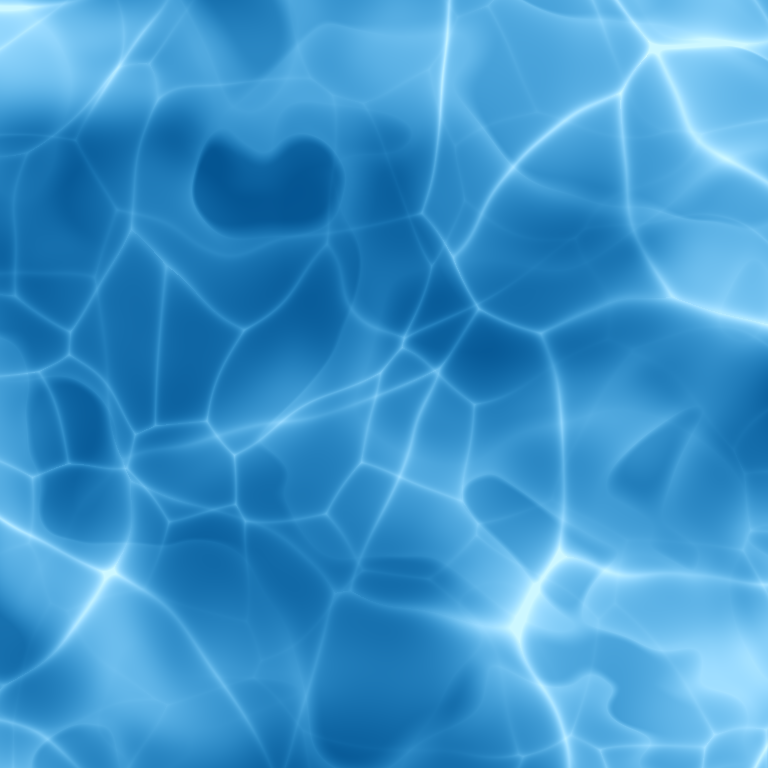
Reproduce this texture procedurally as a Shadertoy shader.

```glsl
// Sunlit pool water: a web of thin caustic filaments over soft blue depths.
// Warped cell borders give the filaments, noise contours give folded veils
// of light, and one tone value is turned into colour by a smooth blue ramp.

#define DEPTH_SCALE 3.9     // soft clouds across the canvas
#define DEPTH_CONTRAST 0.62
#define DEPTH_OFFSET -0.142
#define WEB_SCALE 3.6       // main filament cells across the canvas
#define WEB_LIGHT 0.36
#define FINE_SCALE 6.3      // faint filament cells
#define FINE_LIGHT 0.17
#define GLOW 0.21           // halo strength beside each filament
#define VEIL_SCALE 4.0
#define VEIL_LIGHT 0.13
#define WARP 0.15           // bending of the filaments

float hash(vec2 p) {
    return fract(sin(dot(p, vec2(127.1, 311.7))) * 43758.5);
}

vec2 hash2(vec2 p) {
    return vec2(hash(p), hash(p + vec2(37.3, 17.9)));
}

float noise(vec2 p) {
    vec2 i = floor(p), f = fract(p);
    f = f * f * f * (f * (f * 6.0 - 15.0) + 10.0);
    float low = mix(hash(i), hash(i + vec2(1, 0)), f.x);
    float high = mix(hash(i + vec2(0, 1)), hash(i + vec2(1, 1)), f.x);
    return mix(low, high, f.y);
}

// Two octaves, the second one turned to hide the lattice
float cloud(vec2 p) {
    vec2 turned = mat2(0.8, 0.6, -0.6, 0.8) * p;
    return 0.68 * noise(p) + 0.32 * noise(turned * 2.1 + 5.7);
}

vec2 bend(vec2 p, float seed) {
    vec2 a = p * 3.3 + seed;
    vec2 b = p * 8.0 - seed;
    vec2 broad = vec2(noise(a), noise(a + 31.4)) - 0.5;
    vec2 small = vec2(noise(b), noise(b + 47.2)) - 0.5;
    return p + WARP * (broad + 0.27 * small);
}

vec2 cellPoint(vec2 cell) {
    return cell + 0.5 + 0.9 * (hash2(cell) - 0.5);
}

// Light summed over the borders of the nearest cell, so junctions flare
float web(vec2 p, float width) {
    vec2 base = floor(p), home = base, center = vec2(0.0);
    float nearest = 9.0;
    for (int y = -1; y <= 1; y++)
    for (int x = -1; x <= 1; x++) {
        vec2 cell = base + vec2(x, y);
        vec2 toPoint = cellPoint(cell) - p;
        float d = dot(toPoint, toPoint);
        if (d < nearest) { nearest = d; center = toPoint; home = cell; }
    }
    float light = 0.0;
    for (int y = -2; y <= 2; y++)
    for (int x = -2; x <= 2; x++) {
        if (x == 0 && y == 0) continue;
        vec2 other = cellPoint(home + vec2(x, y)) - p;
        float d = dot(0.5 * (center + other), normalize(other - center));
        d = length(vec2(d, 0.005));
        light += exp(-d / width) + GLOW * exp(-d / 0.10);
    }
    return light;
}

// Fold of light: crisp on one side of a contour, fading on the other
float veil(vec2 p, float blur) {
    float n = cloud(p) - 0.5;
    float rim = 0.4 * (1.0 - blur) * exp(-abs(n) / 0.012);
    float edge = mix(0.025, 0.16, blur);
    return smoothstep(-edge, 0.5 * edge, n) * exp(-max(n, 0.0) / 0.13) + rim;
}

// Deep blue to pale cyan
vec3 waterColor(float tone) {
    float t = clamp(tone, 0.0, 0.64);
    return vec3(0.015, 0.33, 0.57) + t * vec3(0.55, 1.0, 1.08)
         + t * t * vec3(1.07, 0.0, -0.5);
}

void mainImage(out vec4 fragColor, in vec2 fragCoord) {
    vec2 uv = fragCoord / iResolution.y;

    // Soft depths
    float depth = cloud(bend(uv, 3.1) * DEPTH_SCALE + 11.3);
    float tone = DEPTH_OFFSET + DEPTH_CONTRAST * depth;

    // Filaments fade and blur from place to place
    float patches = noise(uv * 3.7 + 23.6);
    float strength = mix(0.2, 1.0, smoothstep(0.3, 0.7, 0.5 * (patches + depth)));
    float width = mix(0.012, 0.025, noise(uv * 4.3 + 61.8));
    float light = WEB_LIGHT * strength * web(bend(uv, 8.4) * WEB_SCALE + 4.2, width);
    float fineStrength = mix(0.1, 1.0, smoothstep(0.25, 0.75, noise(uv * 3.1 + 72.5)));
    light += FINE_LIGHT * fineStrength * web(bend(uv, 19.7) * FINE_SCALE + 40.6, 0.024);

    // Two overlapping veils, sharp in some places and hazy in others
    float share = smoothstep(0.2, 0.8, noise(uv * 2.7 + 90.1));
    float blur = smoothstep(0.15, 0.75, noise(uv * 4.9 + 15.2));
    light += VEIL_LIGHT * mix(0.45, 1.3, share)
           * veil(bend(uv, 27.3) * VEIL_SCALE + 53.7, blur);
    light += VEIL_LIGHT * mix(1.3, 0.45, share)
           * veil(bend(uv, 35.9) * VEIL_SCALE * 1.4 + 81.2, 1.0 - blur);

    // Soft shoulder on the brightest light
    tone = max(tone, 0.0) + 0.7 * (1.0 - exp(-light / 0.7));
    fragColor = vec4(waterColor(tone), 1.0);
}
```
